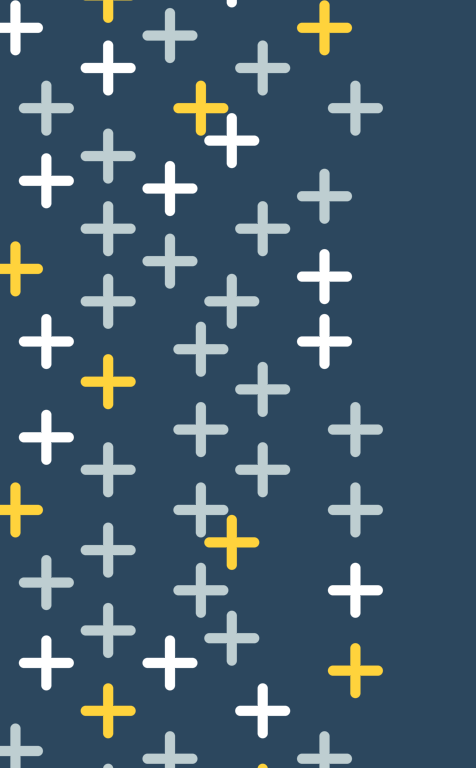
Give the GLSL for this pattern, as a Shadertoy shader.

```glsl
#define UNITS_HIGH 49.7     // lattice units over the canvas height
#define COLUMNS 5
#define COLUMN_STEP 4.0
#define FIRST_COLUMN 3.0
#define ROW_STEP 5.2
#define TOP_OFFSET 1.8
#define ARM 1.45            // arm length without its round cap
#define STROKE 0.33         // half the stroke width
#define SHIFT_CHANCE 0.36
#define GREY_SHARE 0.41
#define YELLOW_SHARE 0.27

const vec3 NAVY = vec3(0.172, 0.278, 0.368);
const vec3 GREY = vec3(0.745, 0.808, 0.820);
const vec3 YELLOW = vec3(1.0, 0.828, 0.236);
const vec3 WHITE = vec3(1.0);

float hash(vec2 p) {
    vec3 q = fract(vec3(p.xyx) * 0.1031);
    q += dot(q, q.yzx + 33.33);
    return fract((q.x + q.y) * q.z);
}

// Distance to a plus sign with rounded ends
float plusDistance(vec2 p) {
    p = abs(p);
    if (p.y > p.x) p = p.yx;
    return length(vec2(max(p.x - ARM, 0.0), p.y)) - STROKE;
}

vec3 plusColour(float pick) {
    if (pick < GREY_SHARE) return GREY;
    return pick < GREY_SHARE + YELLOW_SHARE ? YELLOW : WHITE;
}

// Sideways step of a shifted plus: the first column moves left,
// the second stays in place, the others move right
float shiftOf(int column) {
    return column == 0 ? -2.0 : (column == 1 ? 0.0 : 2.0);
}

void mainImage(out vec4 fragColor, in vec2 fragCoord) {
    float pixel = UNITS_HIGH / iResolution.y;
    vec2 p = vec2(fragCoord.x, iResolution.y - fragCoord.y) * pixel;
    vec3 colour = NAVY;

    for (int i = 0; i < COLUMNS; i++) {
        // Odd columns are staggered by half a row
        float stagger = 0.5 * ROW_STEP * float(i % 2);
        float top = TOP_OFFSET + stagger;
        float row = round((p.y - top) / ROW_STEP);
        vec2 id = vec2(float(i) + 11.0, row + 23.0);

        // The last column stands a little apart
        vec2 centre = vec2(FIRST_COLUMN + COLUMN_STEP * float(i), top + row * ROW_STEP);
        if (i == COLUMNS - 1) centre.x += 2.0;

        // A plus moves either sideways or slightly up and down
        if (hash(id) < SHIFT_CHANCE) centre.x += shiftOf(i);
        else centre.y += floor(hash(id + 41.7) * 3.0) * 0.5 - 0.5;

        float d = plusDistance(p - centre);
        float cover = 1.0 - smoothstep(-0.75 * pixel, 0.75 * pixel, d);
        colour = mix(colour, plusColour(hash(id + 87.3)), cover);
    }
    fragColor = vec4(colour, 1.0);
}
```
